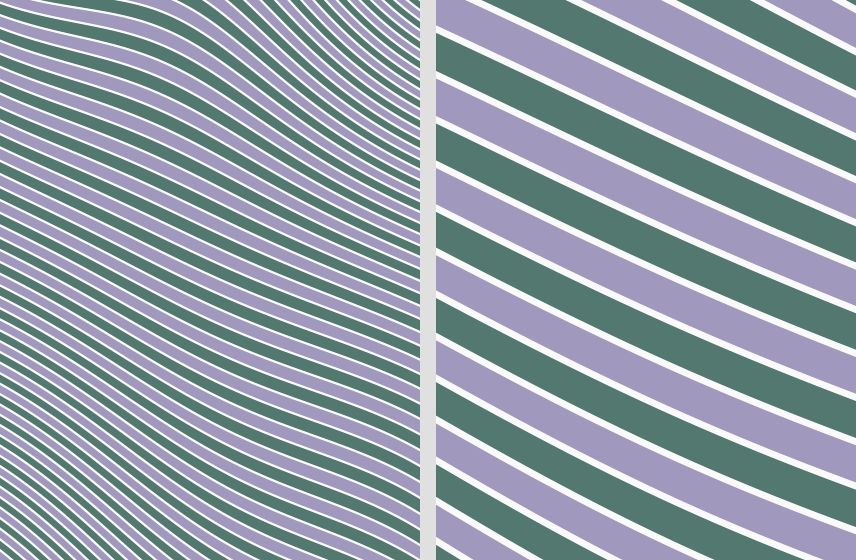
Left: the whole. Right: its middle third, enlarged.
Reproduce this pattern procedurally as a Shadertoy shader.

```glsl
// Stripe count at p; every whole number is a dividing line
float stripePhase(vec2 p) {
    float slant = 15.0 * p.x + 32.0 * p.y - 13.83;
    float swell = cos(5.0 * p.x) * (0.5 - 4.1 * p.y - 2.3 * p.y * p.y);
    float fan = p.x * (3.2 - 3.6 * cos(3.6 * p.y) - 1.6 * p.y);
    float ripple = 0.3 * sin(6.2832 * p.x);
    return slant + swell + fan - ripple;
}

// Central differences, in stripes per canvas width
vec2 phaseGradient(vec2 p) {
    vec2 e = vec2(0.001, 0.0);
    return vec2(stripePhase(p + e.xy) - stripePhase(p - e.xy),
                stripePhase(p + e.yx) - stripePhase(p - e.yx)) / (2.0 * e.x);
}

void mainImage(out vec4 fragColor, in vec2 fragCoord) {
    vec2 p = (fragCoord - 0.5 * iResolution.xy) / iResolution.x;
    float pixel = 1.0 / iResolution.x;
    float phase = stripePhase(p);

    // Alternating bands
    vec3 lilac = vec3(0.63, 0.60, 0.74);
    vec3 green = vec3(0.32, 0.47, 0.44);
    vec3 color = mix(lilac, green, mod(floor(phase), 2.0));

    // White dividers of constant width
    float lineDistance = abs(phase - round(phase)) / length(phaseGradient(p));
    float divider = 1.0 - smoothstep(-0.6 * pixel, 0.6 * pixel, lineDistance - 0.0027);
    color = mix(color, vec3(0.98), divider);

    fragColor = vec4(color, 1.0);
}
```
